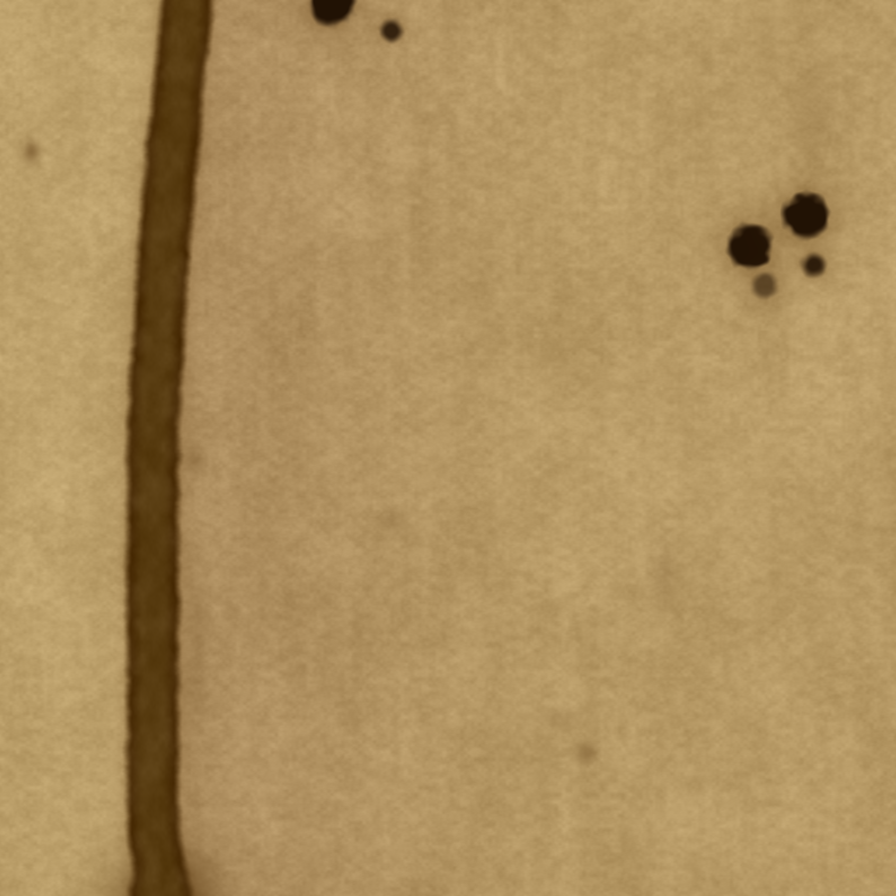
Give the GLSL for this texture, as a WebGL 1 fragment shader.

```glsl
precision highp float;

uniform vec2 u_resolution;

float hash(vec2 p) {
  return fract(sin(dot(p, vec2(127.1, 311.7))) * 43758.55);
}

float valueNoise(vec2 p) {
  vec2 cell = floor(p);
  vec2 f = fract(p);
  f = f * f * (3.0 - 2.0 * f);
  float low = mix(hash(cell), hash(cell + vec2(1.0, 0.0)), f.x);
  float high = mix(hash(cell + vec2(0.0, 1.0)), hash(cell + vec2(1.0)), f.x);
  return mix(low, high, f.y);
}

float fbm(vec2 p) {
  float sum = 0.0;
  float weight = 0.5;
  for (int i = 0; i < 4; i++) {
    sum += weight * valueNoise(p);
    p = p * 2.03 + vec2(17.3, 9.1);
    weight *= 0.5;
  }
  return sum / 0.9375;
}

// Soft elliptical stain
float stain(vec2 p, vec2 center, vec2 size) {
  vec2 d = (p - center) / size;
  return exp(-dot(d, d));
}

// Dark blot with a ragged, blurred rim
float blot(vec2 p, vec2 center, float radius, float blur) {
  float rag = (valueNoise(p * 110.0) - 0.5) * radius * 0.3;
  return 1.0 - smoothstep(radius - blur, radius + blur, length(p - center) + rag);
}

vec3 addBlot(vec3 base, vec2 p, vec2 center, float radius, float strength) {
  vec3 ink = vec3(0.13, 0.07, 0.015);
  float halo = stain(p, center, vec2(radius * 1.45));
  base = mix(base, vec3(0.43, 0.29, 0.12), halo * strength * 0.45);
  return mix(base, ink, blot(p, center, radius, 0.0055) * strength);
}

// Signed offset across the bent stripe
float stripeOffset(vec2 p) {
  float bend = 0.1 * pow(max(p.y - 0.47, 0.0), 1.5);
  float foot = 0.009 * (1.0 - smoothstep(0.0, 0.1, p.y));
  return p.x - 0.1705 - bend - foot;
}

vec3 paper(vec2 p, float offset) {
  vec3 leftTone = vec3(0.735, 0.625, 0.415);
  vec3 nearTone = vec3(0.685, 0.56, 0.375);
  vec3 farTone = vec3(0.715, 0.6, 0.395);
  vec3 tone = mix(nearTone, farTone, smoothstep(0.02, 0.5, offset));
  tone = mix(leftTone, tone, smoothstep(-0.02, 0.02, offset));
  float mottle = fbm(p * 13.0) - 0.5;
  float streak = fbm(p * vec2(38.0, 5.0) + 31.0) - 0.5;
  float weave = fbm(p * vec2(95.0, 125.0) + 7.0) - 0.5;
  float grain = valueNoise(p * 256.0) - 0.5;
  float light = mottle * 0.07 + streak * 0.045 + weave * 0.085 + grain * 0.028;
  return tone + light * vec3(1.0, 1.03, 1.0);
}

void main() {
  vec2 p = gl_FragCoord.xy / u_resolution;
  float offset = stripeOffset(p);
  vec3 color = paper(p, offset);

  // Faint discolorations
  vec3 stainColor = vec3(0.45, 0.32, 0.15);
  float faint = 0.16 * stain(p, vec2(0.911, 0.875), vec2(0.035, 0.05));
  faint += 0.22 * stain(p, vec2(0.74, 0.36), vec2(0.014, 0.035));
  faint += 0.35 * stain(p, vec2(0.216, 0.484), vec2(0.015, 0.014));
  faint += 0.18 * stain(p, vec2(0.436, 0.421), vec2(0.011));
  faint += 0.15 * stain(p, vec2(0.625, 0.2), vec2(0.025, 0.012));
  faint += 0.45 * stain(p, vec2(0.655, 0.159), vec2(0.011));
  faint += 0.65 * stain(p, vec2(0.035, 0.831), vec2(0.009, 0.012));
  faint += 0.2 * stain(p, vec2(0.22, 0.27), vec2(0.014, 0.09));
  faint += 0.18 * stain(p, vec2(0.853, 0.68), vec2(0.026, 0.03));
  color = mix(color, stainColor, clamp(faint, 0.0, 1.0));

  // Stripe with bleeding edges and a spreading foot
  float ragged = (fbm(p * vec2(35.0, 55.0)) - 0.5) * 0.006;
  float foot = 1.0 - smoothstep(0.0, 0.035, p.y);
  float edge = abs(offset) - 0.0285 + ragged - foot * 0.006;
  float bleed = exp(-max(edge, 0.0) * 100.0);
  float footBleed = stain(p, vec2(0.185, -0.005), vec2(0.055, 0.055));
  color = mix(color, vec3(0.48, 0.34, 0.16), bleed * 0.32);
  color = mix(color, vec3(0.36, 0.23, 0.07), footBleed * 0.75);
  float rim = smoothstep(-0.018, -0.002, edge);
  vec3 stripe = mix(vec3(0.345, 0.235, 0.065), vec3(0.285, 0.17, 0.025), rim);
  stripe += (fbm(p * vec2(70.0, 50.0)) - 0.5) * 0.09;
  color = mix(color, stripe, 1.0 - smoothstep(-0.006, 0.006, edge));

  // Ink blots
  color = addBlot(color, p, vec2(0.37, 0.996), 0.0245, 1.0);
  color = addBlot(color, p, vec2(0.437, 0.966), 0.0105, 0.85);
  color = addBlot(color, p, vec2(0.838, 0.724), 0.0235, 1.0);
  color = addBlot(color, p, vec2(0.9, 0.76), 0.0235, 1.0);
  color = addBlot(color, p, vec2(0.908, 0.704), 0.0115, 0.9);
  color = addBlot(color, p, vec2(0.854, 0.682), 0.0125, 0.5);

  gl_FragColor = vec4(clamp(color, 0.0, 1.0), 1.0);
}
```
